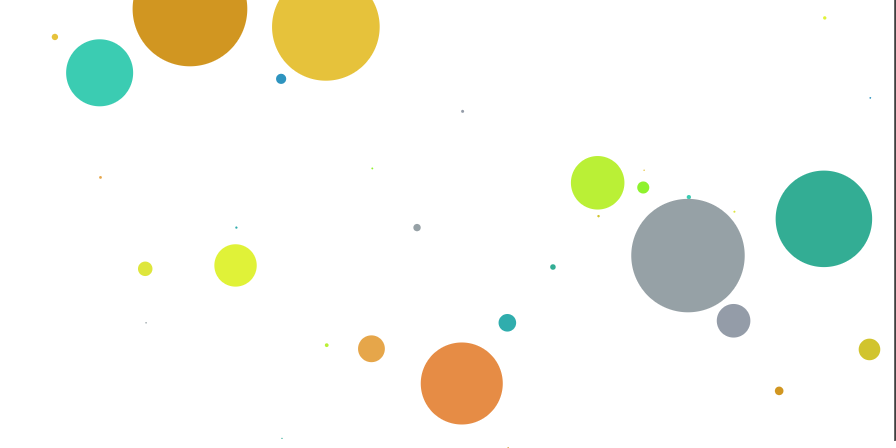
Write a Shadertoy shader that draws this background.

```glsl
// Flat coloured discs, from large to tiny, scattered on white with a thin dark rule at the right edge.

#define DISC_COUNT 34
#define MAX_RADIUS 0.128
#define SIZE_KNEE 5.7        // rank at which the radius has halved
#define SIZE_FALLOFF 2.6
#define SIDE_MARGIN 0.02
#define RULE_WIDTH 0.004
#define RULE_BOTTOM 0.016
#define RULE_COLOR vec3(0.25)

const int HUES = 15;
const vec3 PALETTE[HUES] = vec3[HUES](
    vec3(0.82, 0.59, 0.13),  // ochre
    vec3(0.59, 0.63, 0.65),  // grey
    vec3(0.90, 0.76, 0.23),  // gold
    vec3(0.20, 0.68, 0.58),  // teal
    vec3(0.90, 0.55, 0.27),  // orange
    vec3(0.23, 0.80, 0.70),  // turquoise
    vec3(0.73, 0.94, 0.21),  // lime
    vec3(0.88, 0.95, 0.22),  // lemon
    vec3(0.58, 0.61, 0.66),  // slate
    vec3(0.90, 0.65, 0.29),  // amber
    vec3(0.82, 0.77, 0.18),  // olive
    vec3(0.19, 0.68, 0.68),  // sea
    vec3(0.87, 0.90, 0.24),  // yellow
    vec3(0.56, 0.95, 0.18),  // green
    vec3(0.18, 0.58, 0.75)   // blue
);

// A few large discs, then a long tail of small ones
float discRadius(float rank) {
    return MAX_RADIUS / (1.0 + pow(rank / SIZE_KNEE, SIZE_FALLOFF));
}

// Additive sequence across, quadratic sequence upward: even yet irregular
vec2 discCenter(float rank, float aspect) {
    float x = fract(0.2 + 0.579 * rank);
    float y = fract(0.98 + 0.419 * rank + 0.0305 * rank * rank);
    return vec2(aspect * mix(SIDE_MARGIN, 1.0 - SIDE_MARGIN, x), y);
}

// Antialiased fill of a signed distance
float coverage(float dist, float pixel) {
    return clamp(0.5 - dist / pixel, 0.0, 1.0);
}

void mainImage(out vec4 fragColor, in vec2 fragCoord) {
    float pixel = 1.0 / iResolution.y;
    float aspect = iResolution.x * pixel;
    vec2 p = fragCoord * pixel;
    vec3 color = vec3(1.0);

    // Discs, smallest first so that large ones lie on top
    for (int i = DISC_COUNT - 1; i >= 0; i--) {
        float rank = float(i);
        float dist = length(p - discCenter(rank, aspect)) - discRadius(rank);
        color = mix(color, PALETTE[i % HUES], coverage(dist, pixel));
    }

    // Rule along the right edge, stopping short of the bottom
    float ruleDist = max(aspect - RULE_WIDTH - p.x, RULE_BOTTOM - p.y);
    color = mix(color, RULE_COLOR, coverage(ruleDist, pixel));

    fragColor = vec4(color, 1.0);
}
```
